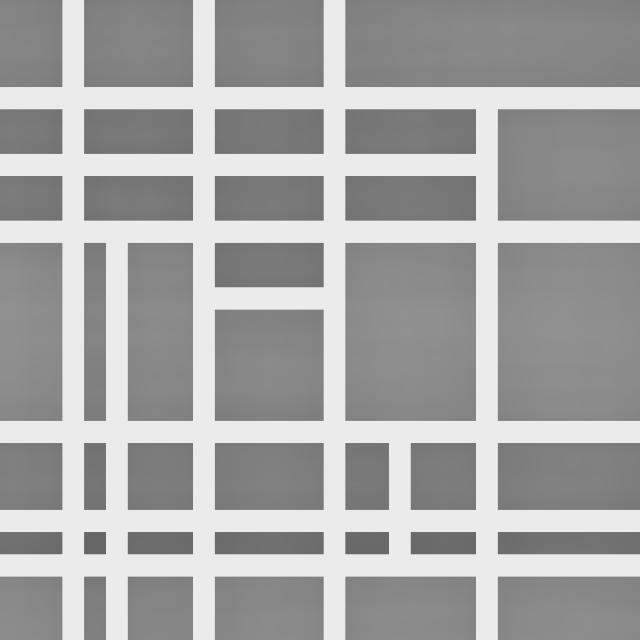
A Shadertoy shader for this pattern:

```glsl
const vec3 STREET_COLOR = vec3(0.92);
const vec2 CELLS = vec2(29.403, 28.764);
const vec2 SHIFT = vec2(2.868, 2.850);

// Each street: first cell, then the span it runs along the other axis
const vec3 COLUMNS[8] = vec3[8](
    vec3(-7, -9, 40), vec3(0, -9, 40), vec3(2, -9, 15.5), vec3(6, -9, 40),
    vec3(12, -9, 40), vec3(15, 0.5, 6.5), vec3(19, -9, 21.5), vec3(27, -9, 40));
const vec3 ROWS[9] = vec3[9](
    vec3(-7, -9, 40), vec3(0, -9, 40), vec3(2, -9, 40), vec3(6, -9, 40),
    vec3(12, 6.5, 12.5), vec3(15, -9, 40), vec3(18, -9, 19.5),
    vec3(21, -9, 40), vec3(26, -9, 40));

vec2 hashGradient(vec2 cell) {
    float angle = 6.2832 * fract(sin(dot(cell, vec2(127.1, 311.7))) * 43758.5);
    return vec2(cos(angle), sin(angle));
}

float gradientNoise(vec2 p) {
    vec2 i = floor(p), f = fract(p);
    vec2 u = f * f * f * (f * (f * 6.0 - 15.0) + 10.0);
    vec2 e = vec2(0, 1);
    float low = mix(dot(hashGradient(i), f),
                    dot(hashGradient(i + e.yx), f - e.yx), u.x);
    float high = mix(dot(hashGradient(i + e.xy), f - e.xy),
                     dot(hashGradient(i + e.yy), f - e.yy), u.x);
    return mix(low, high, u.y);
}

// Narrows the gaps (before, after) to the nearest streets along one axis
vec2 narrowGap(vec2 gap, vec3 street, float across, float along) {
    if (along < street.y || along > street.z) return gap;
    if (across > street.x + 0.5) gap.x = min(gap.x, across - street.x - 1.0);
    else gap.y = min(gap.y, street.x - across);
    return gap;
}

// Wide blocks are lighter, and lightest halfway between their sides
float blockLight(vec2 gap, float sizeLight, float centerLight) {
    vec2 inner = max(gap, 0.0);
    float width = max(inner.x + inner.y, 0.001);
    float size = 1.0 - exp(-max(width - 1.0, 0.0) / 3.0);
    float center = 4.0 * inner.x * inner.y / (width * width);
    return size * (sizeLight + centerLight * center);
}

void mainImage(out vec4 fragColor, in vec2 fragCoord) {
    vec2 p = fragCoord / iResolution.xy * CELLS - SHIFT;
    vec2 pixel = CELLS / iResolution.xy;

    // Gaps to the streets on each axis
    vec2 gapX = vec2(40.0), gapY = vec2(40.0);
    for (int i = 0; i < 8; i++) gapX = narrowGap(gapX, COLUMNS[i], p.x, p.y);
    for (int i = 0; i < 9; i++) gapY = narrowGap(gapY, ROWS[i], p.y, p.x);

    // Block shading with faint streaks
    float shade = 0.398 + blockLight(gapX, 0.03, 0.025)
                        + blockLight(gapY, 0.095, 0.035);
    shade += 0.007 * gradientNoise(p * vec2(1.1, 0.12));
    shade += 0.012 * gradientNoise(p * vec2(0.12, 1.1) + 17.3);

    // Streets
    vec2 nearest = vec2(min(gapX.x, gapX.y), min(gapY.x, gapY.y));
    vec2 inside = smoothstep(-0.5 * pixel, 0.5 * pixel, nearest);
    fragColor = vec4(mix(STREET_COLOR, vec3(shade), inside.x * inside.y), 1.0);
}
```
